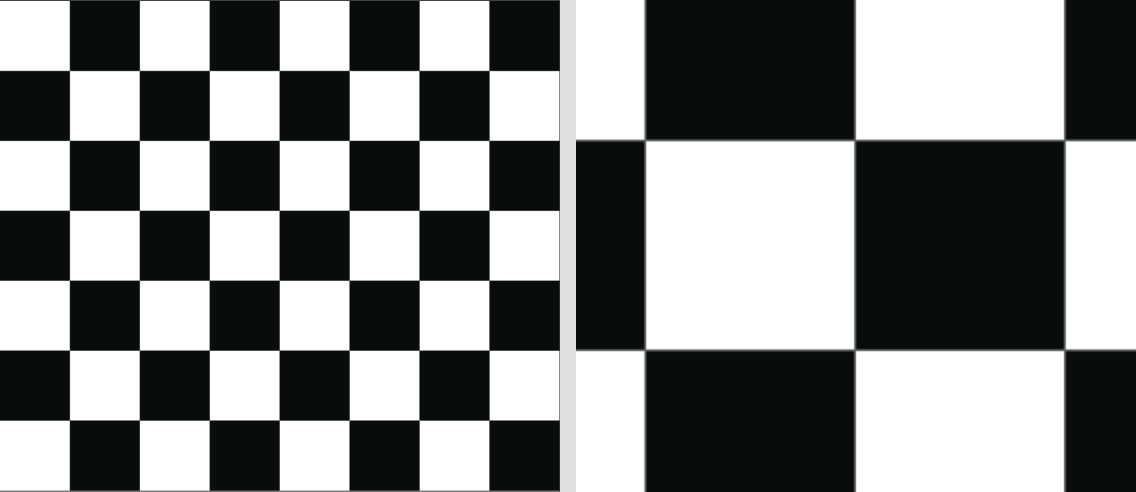
Left, the full canvas; right, a detail of the centre.
Write a WebGL 2 fragment shader that draws this pattern.

```glsl
#version 300 es
precision highp float;
// Checkerboard of 8 by 7 squares with soft edges and a hairline on each joint.
// Each axis gives a smoothed square wave of sign +-1; their product picks the
// colour. Thin strips close the board at the top, right and bottom.

uniform vec2 u_resolution;
out vec4 fragColor;

// Lengths are fractions of the canvas width.
const vec2  CELLS = vec2(8.0, 7.0);
const float CELL_SIZE = 0.12487;
const vec2  BOARD_ORIGIN = vec2(0.0, 0.0026);
const float EDGE_SOFTNESS = 0.0014;    // half width of the blend between squares
const float HAIRLINE_HALF = 0.0005;
const float HAIRLINE_STRENGTH = 0.45;

const vec3 WHITE = vec3(1.0);
const vec3 BLACK = vec3(0.035, 0.047, 0.047);
const vec3 HAIRLINE_GREY = vec3(0.25, 0.26, 0.26);
const vec3 BOTTOM_GREY = vec3(0.47);

// Nearest joint inside the board, so that the outer sides stay clean.
vec2 nearestJoint(vec2 grid) {
    return clamp(floor(grid + 0.5), vec2(1.0), CELLS - 1.0);
}

void main() {
    vec2 p = gl_FragCoord.xy / u_resolution.x;
    float pixel = 1.0 / u_resolution.x;

    // Signed distance to the nearest joint on each axis
    vec2 grid = (p - BOARD_ORIGIN) / CELL_SIZE;
    vec2 joint = nearestJoint(grid);
    vec2 offset = (grid - joint) * CELL_SIZE;

    // Alternating squares
    float soft = max(EDGE_SOFTNESS, 0.5 * pixel);
    vec2 flip = 1.0 - 2.0 * mod(joint, 2.0);
    vec2 wave = flip * (2.0 * smoothstep(-soft, soft, offset) - 1.0);
    vec3 color = mix(BLACK, WHITE, 0.5 + 0.5 * wave.x * wave.y);

    // Hairlines along the joints
    vec2 jointDistance = abs(offset);
    float lineDistance = min(jointDistance.x, jointDistance.y);
    float hairline = 1.0 - smoothstep(-0.5 * pixel, 0.5 * pixel, lineDistance - HAIRLINE_HALF);
    color = mix(color, HAIRLINE_GREY, HAIRLINE_STRENGTH * hairline);

    // Closing strips outside the board
    vec2 beyond = p - BOARD_ORIGIN - CELLS * CELL_SIZE;
    float darkStrip = smoothstep(-0.5 * pixel, 0.5 * pixel, max(beyond.x, beyond.y));
    float greyStrip = smoothstep(-0.5 * pixel, 0.5 * pixel, BOARD_ORIGIN.y - p.y);
    color = mix(color, BOTTOM_GREY, greyStrip);
    color = mix(color, HAIRLINE_GREY, darkStrip);

    fragColor = vec4(color, 1.0);
}
```
